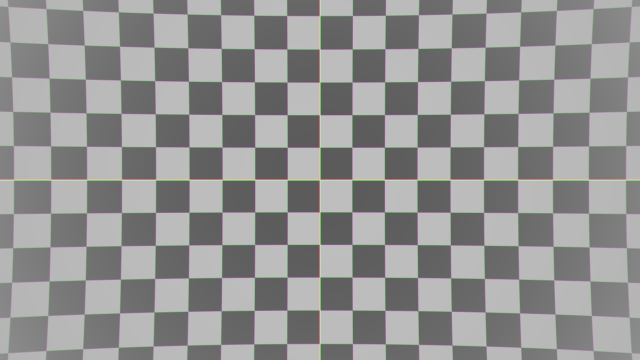
Reproduce this pattern procedurally as a WebGL 1 fragment shader.

```glsl
precision highp float;
// A grey checkerboard seen through a wide lens that stretches its outer cells.
// The green channel is displaced to fringe the edges, two bright lines mark
// the centre axes, and a pale haze gathers towards the corners.

uniform vec2 u_resolution;

// Lens remap from screen heights to board cells, with the origin at the centre
vec2 lensToCells(vec2 p) {
    return p * (1.0 - 0.068 * dot(p, p)) / 0.0898;
}

// Smoothed square wave: +1 over even cells, -1 over odd cells
vec2 squareWave(vec2 cell, float blur) {
    vec2 ramp = 0.5 - abs(mod(cell + 0.5, 2.0) - 1.0);
    return clamp(2.0 * ramp / blur, -1.0, 1.0);
}

float checker(vec2 p, float pixel) {
    vec2 wave = squareWave(lensToCells(p), pixel / 0.0898);
    return mix(0.355, 0.745, 0.5 - 0.5 * wave.x * wave.y);
}

// Coverage of the horizontal and vertical centre lines
float axes(vec2 p, float pixel) {
    vec2 coverage = clamp((0.0012 - abs(p)) / pixel + 0.5, 0.0, 1.0);
    coverage *= min(1.0, 0.0024 / pixel);
    return max(coverage.x, coverage.y);
}

void main() {
    float pixel = 1.0 / u_resolution.y;
    vec2 p = (gl_FragCoord.xy - 0.5 * u_resolution) * pixel;
    vec2 fringe = vec2(0.0007, -0.0007);

    // Red and blue shift one way, green the other
    float redBlue = checker(p + fringe, pixel);
    float green = checker(p - fringe, pixel);
    vec3 color = vec3(redBlue, green, redBlue);

    // Haze grows with the squared distance from the centre
    color = mix(color, vec3(0.68), 0.6 * dot(p, p));

    // Axis lines lift red and green only, giving yellow on dark, cream on light
    color.r = mix(color.r, 0.97, axes(p + fringe, pixel));
    color.g = mix(color.g, 0.98, axes(p - fringe, pixel));

    gl_FragColor = vec4(color, 1.0);
}
```
